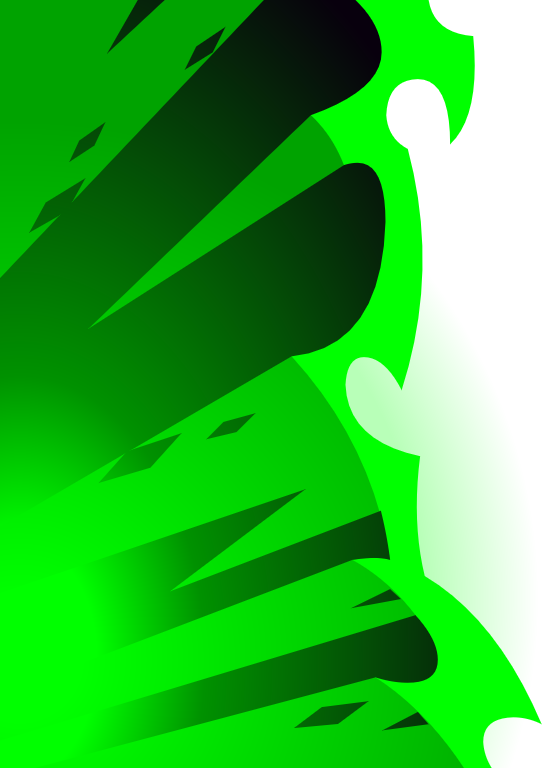
This background is drawn by a WebGL 2 fragment shader. Its source:

```glsl
#version 300 es
precision highp float;
// A scalloped bright green body on white, with dark tapering rays and shards.
// Outlines are paths of lines and quadratic curves, filled by signed distance
// and shaded by radial gradients. One unit is a hundredth of the canvas height.

uniform vec2 u_resolution;
out vec4 fragColor;

const vec2 CANVAS = vec2(70.7, 100);
const int CURVE_STEPS = 10;

const vec3 WHITE = vec3(1);
const vec3 HALO = vec3(0.72, 1.0, 0.72);
const vec3 BRIGHT = vec3(0, 1, 0);
const vec3 PANEL = vec3(0, 0.64, 0);
const vec3 RAY_MID = vec3(0, 0.57, 0);
const vec3 RAY_DARK = vec3(0.03, 0, 0.05);

const vec2 HALO_CENTER = vec2(0, 22);
const vec2 HALO_RANGE = vec2(55, 70);
const vec2 LIGHT_CENTER = vec2(2.6, 14.1);
const vec2 PANEL_RANGE = vec2(8, 70);
const vec3 RAY_STOPS = vec3(10, 24, 69);
const vec2 RAY_STRETCH = vec2(1, 0.65);

// Each shard runs from its tail (xy) to its tip (zw).
const vec4 SHARDS[6] = vec4[6](
  vec4(24.0, 90.9, 29.3, 96.5), vec4(9.0, 78.9, 13.7, 84.1),
  vec4(3.8, 69.7, 11.1, 76.8), vec4(12.8, 37.1, 23.6, 43.6),
  vec4(26.8, 42.8, 33.2, 46.2), vec4(38.2, 5.2, 47.9, 8.7));

// Path state: sample point, pen, start, squared distance and side.
vec2 point, pen, origin;
float nearest, side;

float ramp(float from, float to, float x) {
  return clamp((x - from) / (to - from), 0.0, 1.0);
}

void start(vec2 a) {
  pen = origin = a;
  nearest = 1e6;
  side = 1.0;
}

void lineTo(vec2 b) {
  vec2 e = pen - b, w = point - b;
  vec2 q = w - e * clamp(dot(w, e) / max(dot(e, e), 1e-6), 0.0, 1.0);
  nearest = min(nearest, dot(q, q));
  bvec3 c = bvec3(point.y >= b.y, point.y < pen.y, e.x * w.y > e.y * w.x);
  if (all(c) || all(not(c))) side = -side;
  pen = b;
}

void curveTo(vec2 control, vec2 b) {
  vec2 a = pen;
  for (int i = 1; i <= CURVE_STEPS; i++) {
    float t = float(i) / float(CURVE_STEPS);
    lineTo(mix(mix(a, control, t), mix(control, b, t), t));
  }
}

// Closes the path and returns its smooth coverage.
float fill() {
  lineTo(origin);
  return clamp(0.5 - side * sqrt(nearest) * u_resolution.y / CANVAS.y, 0.0, 1.0);
}

float triangle(vec2 a, vec2 b, vec2 c) {
  start(a); lineTo(b); lineTo(c);
  return fill();
}

float shard(vec2 tail, vec2 tip) {
  vec2 axis = tip - tail, normal = vec2(-axis.y, axis.x);
  start(tail);
  lineTo(tail + 0.42 * axis + 0.13 * normal);
  lineTo(tip);
  lineTo(tail + 0.54 * axis - 0.14 * normal);
  return fill();
}

// Outer silhouette with its round notches, from top to bottom.
float bodyShape() {
  start(vec2(-5, 105)); lineTo(vec2(55.5, 105)); lineTo(vec2(55.7, 100));
  curveTo(vec2(56.4, 95.7), vec2(61.5, 95.3));
  curveTo(vec2(62.5, 85.0), vec2(58.5, 81.2));
  curveTo(vec2(58.5, 89.7), vec2(54.3, 89.7));
  curveTo(vec2(50.4, 89.6), vec2(50.2, 85.0));
  curveTo(vec2(50.4, 82.0), vec2(53.0, 80.6));
  curveTo(vec2(57.2, 64.8), vec2(52.2, 49.2));
  curveTo(vec2(50.0, 53.5), vec2(47.3, 53.5));
  curveTo(vec2(45.1, 53.5), vec2(44.9, 49.9));
  curveTo(vec2(45.2, 42.6), vec2(54.6, 40.6));
  curveTo(vec2(53.5, 32.0), vec2(55.2, 25.0));
  curveTo(vec2(64.6, 19.4), vec2(70.4, 5.7));
  curveTo(vec2(68.6, 6.6), vec2(66.7, 6.6));
  curveTo(vec2(62.8, 6.5), vec2(62.8, 3.4));
  curveTo(vec2(62.9, 1.6), vec2(63.9, 0));
  lineTo(vec2(64, -5)); lineTo(vec2(-5, -5));
  return fill();
}

// Shaded inner area, bounded by arcs between the rays.
float panelShape() {
  start(vec2(-5, 105)); lineTo(vec2(40, 105)); lineTo(vec2(40.4, 85));
  curveTo(vec2(43.2, 82.4), vec2(44.7, 78.5)); lineTo(vec2(37.9, 53.6));
  curveTo(vec2(48.4, 42.1), vec2(50.7, 27.1));
  curveTo(vec2(49.0, 27.6), vec2(45.8, 27.1));
  curveTo(vec2(50.5, 24.5), vec2(54.0, 19.9)); lineTo(vec2(48.8, 11.8));
  curveTo(vec2(55.3, 7.6), vec2(60.3, 0));
  lineTo(vec2(63, -5)); lineTo(vec2(-5, -5));
  return fill();
}

float rayShapes() {
  // Upper pair of rays, joined at the left.
  start(vec2(-5.2, 58.3)); lineTo(vec2(39.5, 105.5));
  lineTo(vec2(45.6, 105.5)); lineTo(vec2(46.2, 100));
  curveTo(vec2(49.6, 96.7), vec2(49.6, 93.2));
  curveTo(vec2(49.6, 88.3), vec2(40.4, 85.0));
  lineTo(vec2(11.5, 57.2)); lineTo(vec2(44.7, 78.5));
  curveTo(vec2(45.6, 78.8), vec2(46.5, 78.8));
  curveTo(vec2(50.1, 78.8), vec2(50.1, 71.1));
  curveTo(vec2(49.6, 54.8), vec2(37.9, 53.6)); lineTo(vec2(-5.2, 28.4));
  float cover = fill();
  // Forked ray.
  start(vec2(-5.2, 21)); lineTo(vec2(39.7, 36.3));
  lineTo(vec2(22.1, 23)); lineTo(vec2(49.5, 33.5));
  curveTo(vec2(50.3, 30.3), vec2(50.7, 27.1));
  curveTo(vec2(49.0, 27.6), vec2(45.8, 27.1)); lineTo(vec2(-5.2, 7.6));
  cover = max(cover, fill());
  // Lowest ray with a round tip.
  start(vec2(-5.2, 2)); lineTo(vec2(54, 19.9));
  curveTo(vec2(56.9, 16.7), vec2(56.9, 14.1));
  curveTo(vec2(56.9, 11.1), vec2(53.0, 11.1));
  curveTo(vec2(51.0, 11.1), vec2(48.8, 11.8)); lineTo(vec2(-5.2, -2.6));
  cover = max(cover, fill());
  // Small spikes and loose shards.
  cover = max(cover, triangle(vec2(13.9, 93), vec2(20.2, 104), vec2(25.7, 104)));
  cover = max(cover, triangle(vec2(45.6, 20.8), vec2(50.7, 23.3), vec2(52.1, 22)));
  cover = max(cover, triangle(vec2(49.7, 4.9), vec2(54.3, 7.3), vec2(55.7, 5.7)));
  for (int i = 0; i < 6; i++) cover = max(cover, shard(SHARDS[i].xy, SHARDS[i].zw));
  return cover;
}

void main() {
  point = gl_FragCoord.xy / u_resolution * CANVAS;
  vec2 fromLight = point - LIGHT_CENTER;
  float haloFade = ramp(HALO_RANGE.x, HALO_RANGE.y, distance(point, HALO_CENTER));
  float panelFade = ramp(PANEL_RANGE.x, PANEL_RANGE.y, length(fromLight));
  float reach = length(fromLight * RAY_STRETCH);
  vec3 ray = mix(BRIGHT, RAY_MID, ramp(RAY_STOPS.x, RAY_STOPS.y, reach));
  ray = mix(ray, RAY_DARK, ramp(RAY_STOPS.y, RAY_STOPS.z, reach));

  vec3 color = mix(HALO, WHITE, haloFade);
  color = mix(color, BRIGHT, bodyShape());
  color = mix(color, mix(BRIGHT, PANEL, panelFade), panelShape());
  color = mix(color, ray, rayShapes());
  fragColor = vec4(color, 1);
}
```
